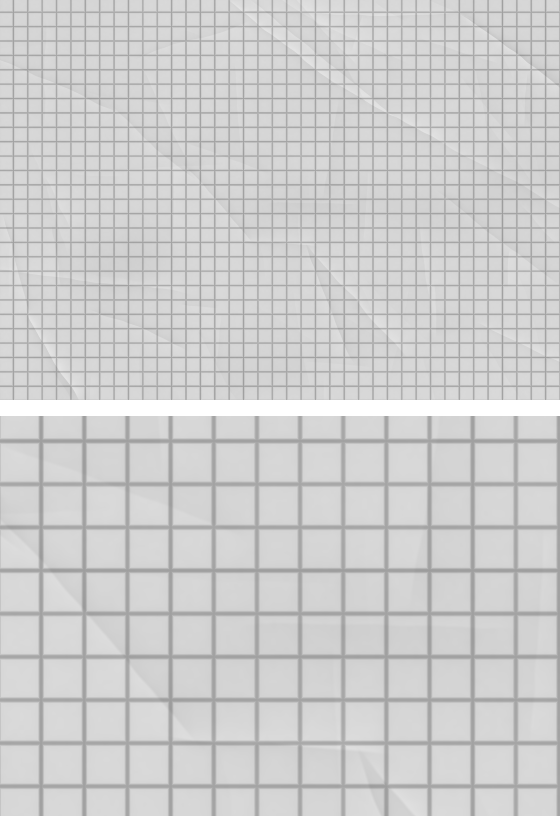
Top, the full canvas; bottom, a detail of the centre.
Write a WebGL 1 fragment shader that draws this texture.

```glsl
precision highp float;
// Crumpled grey graph paper: a square grid of soft grey lines, about 39 by 28 cells.
// Creases are tapered folds, light on one side and dark on the other; long ones are
// placed along the sheet's diagonals, faint ones are scattered by a hashed loop.
uniform vec2 u_resolution;

float hash(vec2 p) {
  return fract(sin(dot(p, vec2(127.1, 311.7))) * 4375.85);
}

float noise(vec2 p) {
  vec2 i = floor(p), f = fract(p);
  f = f * f * (3.0 - 2.0 * f);
  return mix(mix(hash(i), hash(i + vec2(1, 0)), f.x),
             mix(hash(i + vec2(0, 1)), hash(i + vec2(1, 1)), f.x), f.y);
}

float fbm(vec2 p) {
  float sum = 0.0, amp = 0.5;
  for (int i = 0; i < 4; i++) {
    sum += amp * noise(p);
    p = p * 2.1 + 7.3;
    amp *= 0.5;
  }
  return sum;
}

// Fold from a to b: +tone above the crease, a weaker -tone below it
float fold(vec2 p, vec2 a, vec2 b, float width, float tone) {
  vec2 dir = normalize(b - a);
  float t = dot(p - a, dir) / length(b - a);
  float d = dot(p - a, vec2(-dir.y, dir.x));
  float w = width * (0.4 + clamp(t, 0.0, 1.0));
  float ends = smoothstep(-0.03, 0.12, t) * (1.0 - smoothstep(0.85, 1.03, t));
  float side = mix(1.0, -0.6, smoothstep(-0.0012, 0.0012, d));
  return tone * side * ends * exp(-abs(d) / w);
}

// Soft elliptical shadow
float dent(vec2 p, vec2 center, vec2 radius) {
  vec2 q = (p - center) / radius;
  return exp(-dot(q, q));
}

float creases(vec2 p) {
  float s = 0.0;
  // Long upper diagonal
  s += fold(p, vec2(0.41, 0.0), vec2(0.61, 0.16), 0.010, 0.05);
  s += fold(p, vec2(0.59, 0.145), vec2(0.80, 0.26), 0.013, 0.045);
  s += fold(p, vec2(0.78, 0.25), vec2(1.02, 0.38), 0.014, 0.03);
  s += fold(p, vec2(0.45, 0.0), vec2(0.72, 0.22), 0.010, -0.035);
  // Long middle diagonal
  s += fold(p, vec2(-0.02, 0.10), vec2(0.21, 0.20), 0.012, -0.035);
  s += fold(p, vec2(0.20, 0.19), vec2(0.35, 0.32), 0.016, -0.03);
  s += fold(p, vec2(0.33, 0.29), vec2(0.45, 0.43), 0.012, -0.035);
  s += fold(p, vec2(0.43, 0.425), vec2(0.56, 0.435), 0.010, 0.035);
  s += fold(p, vec2(0.54, 0.43), vec2(0.73, 0.64), 0.012, 0.04);
  s += fold(p, vec2(0.54, 0.43), vec2(0.63, 0.65), 0.012, -0.04);
  // Top right corner
  s += fold(p, vec2(0.82, 0.025), vec2(1.02, 0.165), 0.011, -0.065);
  s += fold(p, vec2(0.42, 0.022), vec2(0.85, 0.025), 0.008, 0.03);
  s += fold(p, vec2(0.24, 0.11), vec2(0.45, 0.04), 0.012, -0.025);
  // Left edge and bottom
  s += fold(p, vec2(0.0, 0.38), vec2(0.05, 0.56), 0.010, -0.035);
  s += fold(p, vec2(0.04, 0.55), vec2(0.14, 0.72), 0.011, 0.065);
  s += fold(p, vec2(-0.02, 0.475), vec2(0.34, 0.53), 0.012, 0.03);
  s += fold(p, vec2(0.16, 0.55), vec2(0.34, 0.63), 0.012, -0.035);
  // Right side
  s += fold(p, vec2(0.78, 0.34), vec2(1.0, 0.51), 0.014, -0.03);
  s += fold(p, vec2(0.85, 0.58), vec2(1.02, 0.66), 0.010, 0.035);
  // Faint scattered facets, mostly leaning the same way
  for (int i = 0; i < 70; i++) {
    float k = float(i);
    vec2 a = vec2(hash(vec2(k, 1.3)), hash(vec2(k, 2.7)) * 0.75) - 0.05;
    float angle = 0.85 + 1.9 * (hash(vec2(k, 3.1)) - 0.5);
    vec2 reach = vec2(cos(angle), sin(angle)) * (0.06 + 0.16 * hash(vec2(k, 4.9)));
    float width = 0.008 + 0.022 * hash(vec2(k, 5.3));
    s += fold(p, a, a + reach, width, 0.042 * (hash(vec2(k, 6.7)) - 0.5));
  }
  return s;
}

void main() {
  // Width of the sheet is 1, y runs downward
  vec2 p = vec2(gl_FragCoord.x, u_resolution.y - gl_FragCoord.y) / u_resolution.x;

  // Paper tone with creases and broad dents
  vec2 warp = vec2(fbm(p * 7.0), fbm(p * 7.0 + 31.0)) - 0.47;
  vec2 bent = p + 0.022 * warp;
  float paper = 0.846 + 0.03 * (fbm(p * vec2(6.0, 4.0) + 3.0) - 0.47);
  paper += creases(bent);
  paper -= 0.026 * dent(bent, vec2(0.23, 0.47), vec2(0.09, 0.06));
  paper -= 0.022 * dent(bent, vec2(0.56, 0.36), vec2(0.12, 0.04));
  paper -= 0.022 * dent(bent, vec2(0.77, 0.38), vec2(0.09, 0.05));
  paper -= 0.022 * dent(bent, vec2(0.94, 0.32), vec2(0.08, 0.06));
  paper -= 0.016 * dent(bent, vec2(0.50, 0.66), vec2(0.09, 0.05));
  paper += 0.006 * (noise(p * 260.0) - 0.5);
  paper = clamp(paper, 0.74, 0.89);

  // Grid: distance to the nearest line on each axis, in cells
  vec2 cell = p * 38.93 - vec2(0.93, 0.85);
  vec2 d = abs(fract(cell + 0.5) - 0.5);
  vec2 id = floor(cell + 0.5);
  float soft = 0.5 * 38.93 / u_resolution.x + 0.022;
  vec2 line = 1.0 - smoothstep(vec2(0.05 - soft), vec2(0.05 + soft), d);
  vec2 ink = 0.185 + 0.04 * vec2(hash(vec2(id.x, 8.0)), hash(vec2(id.y, 9.0)));
  vec2 halo = 0.035 * exp(-d * 12.0);
  float shade = max(line.x * ink.x, line.y * ink.y) + max(halo.x, halo.y);

  gl_FragColor = vec4(vec3(paper * (1.0 - shade)), 1.0);
}
```
